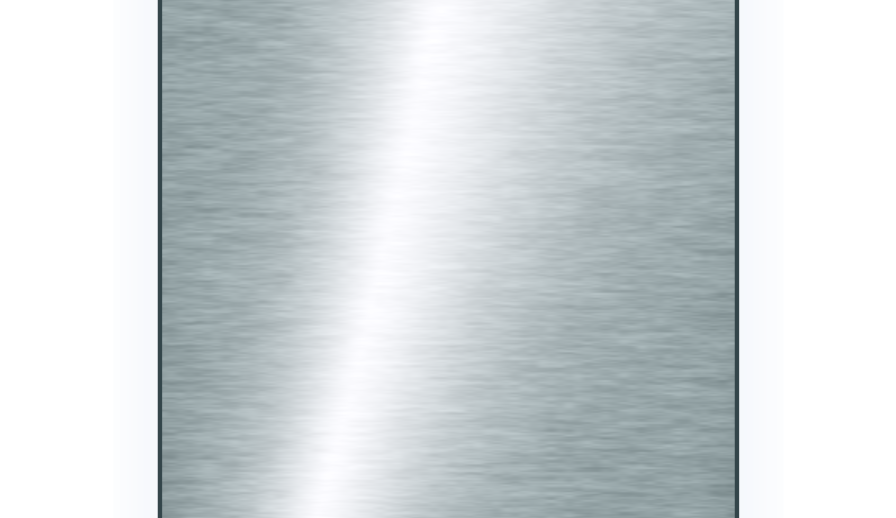
Write a Shadertoy shader that draws this texture.

```glsl
float hash(vec2 p) {
    p = fract(p * vec2(0.1031, 0.1137));
    p += dot(p, p.yx + 33.33);
    return fract((p.x + p.y) * p.x * 7.31 + p.y * 91.7);
}

float valueNoise(vec2 p) {
    vec2 cell = floor(p);
    vec2 f = fract(p);
    f = f * f * (3.0 - 2.0 * f);
    float low = mix(hash(cell), hash(cell + vec2(1.0, 0.0)), f.x);
    float high = mix(hash(cell + vec2(0.0, 1.0)), hash(cell + vec2(1.0, 1.0)), f.x);
    return mix(low, high, f.y);
}

// Layered noise stretched along x, centred on zero
float brushedGrain(vec2 p) {
    float grain = 0.0;
    float weight = 0.5;
    vec2 scale = vec2(13.0, 130.0);
    for (int i = 0; i < 3; i++) {
        grain += weight * (valueNoise(p * scale + float(i) * 37.0) - 0.5);
        scale *= vec2(2.1, 1.6);
        weight *= 0.8;
    }
    return grain;
}

// Slanted reflection, tight on its left and broad on its right
float sheen(vec2 uv) {
    float centre = 0.355 + 0.155 * uv.y - 0.02 * uv.y * uv.y;
    float d = uv.x - centre;
    float leftWidth = mix(0.085, 0.115, uv.y);
    float rightWidth = mix(0.13, 0.23, uv.y);
    float width = d < 0.0 ? leftWidth : rightWidth;
    return exp(-pow(abs(d) / width, 1.5));
}

void mainImage(out vec4 fragColor, in vec2 fragCoord) {
    vec2 uv = fragCoord / iResolution.xy;
    vec2 p = fragCoord / iResolution.y;
    float aa = 1.0 / iResolution.x;

    // White surround with a faint cool frame
    float fromCentre = abs(uv.x - 0.5005);
    float frame = 1.0 - smoothstep(0.374 - aa, 0.374 + aa, fromCentre);
    float frameShade = mix(0.35, 1.0, smoothstep(0.374, 0.325, fromCentre));
    vec3 color = mix(vec3(1.0), vec3(0.965, 0.975, 0.99), frame * frameShade);

    // Brushed metal plate
    float light = sheen(uv);
    vec3 metal = mix(vec3(0.575, 0.635, 0.645), vec3(0.985, 0.985, 1.0), light);
    metal += brushedGrain(p) * mix(0.15, 0.035, light);
    metal -= 0.04 * smoothstep(0.26, 0.325, fromCentre) * (1.0 - uv.y);
    float plate = 1.0 - smoothstep(0.323 - aa, 0.323 + aa, fromCentre);
    color = mix(color, metal, plate);

    // Dark side edges
    float edge = 1.0 - smoothstep(0.0016, 0.0016 + 1.5 * aa, abs(fromCentre - 0.322));
    color = mix(color, vec3(0.2, 0.27, 0.29), edge);

    fragColor = vec4(clamp(color, 0.0, 1.0), 1.0);
}
```
